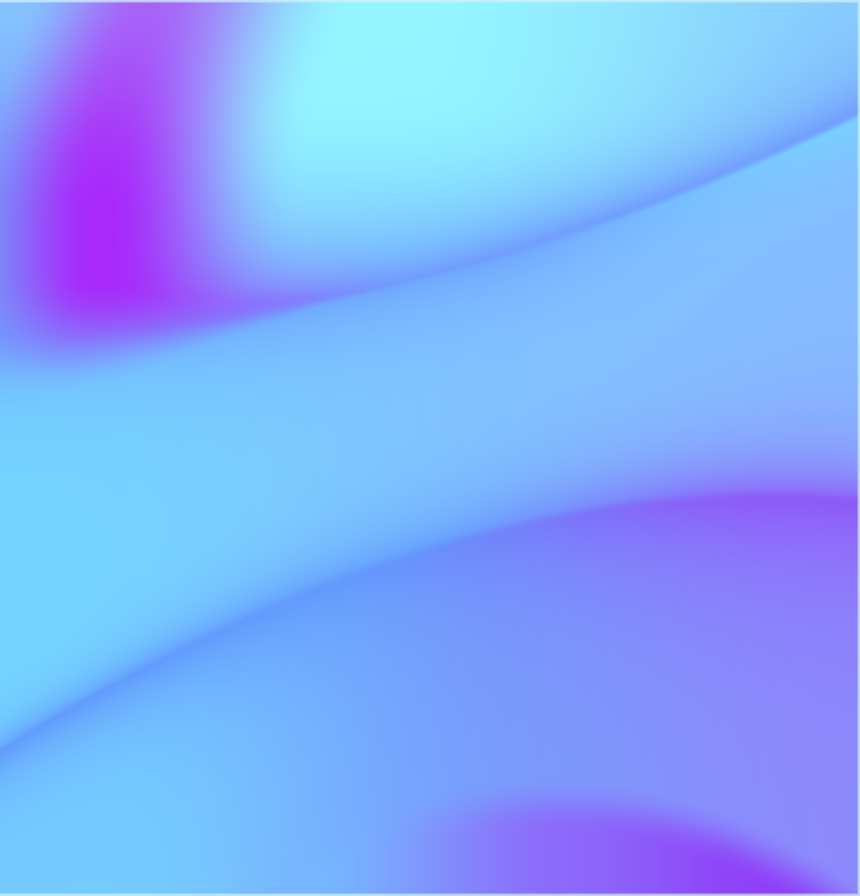
Write a WebGL 1 fragment shader that draws this background.

```glsl
precision highp float;

uniform vec2 u_resolution;

const vec3 CYAN = vec3(0.58, 0.96, 1.00);
const vec3 AQUA = vec3(0.46, 0.83, 1.00);
const vec3 SKY = vec3(0.52, 0.76, 1.00);
const vec3 AZURE = vec3(0.38, 0.60, 0.99);
const vec3 PERIWINKLE = vec3(0.55, 0.54, 0.99);
const vec3 VIOLET = vec3(0.56, 0.34, 0.97);
const vec3 PURPLE = vec3(0.66, 0.16, 0.98);
const vec3 PALE = vec3(0.82, 0.94, 1.00);

// Heights of the three fold lines
float upperFold(float x) {
  return 0.622 + x * (0.03 + 0.22 * x);
}

float middleFold(float x) {
  return 0.162 + x * (0.60 - x * (0.27 + 0.05 * x));
}

float lowerFold(float x) {
  float offset = x - 0.63;
  return 0.104 - 0.9 * offset * offset;
}

// Shade that fades away from a fold
float falloff(float distanceToFold, float width) {
  return exp(-max(distanceToFold, 0.0) / width);
}

float blendAcross(float signedDistance, float width) {
  return smoothstep(-width, width, signedDistance);
}

// Bright pool wrapped by a curved purple stripe
vec3 topSheet(vec2 p, float height) {
  float bend = max(p.y - 0.75, 0.0);
  float x = p.x - 0.9 * bend * bend;
  vec3 stripe = mix(PURPLE, vec3(0.65, 0.40, 0.97), smoothstep(0.76, 1.02, p.y));
  vec3 rim = mix(stripe, vec3(0.44, 0.60, 0.99), smoothstep(0.14, 0.50, x));
  vec3 leftSide = mix(vec3(0.47, 0.56, 0.98), SKY, smoothstep(0.75, 1.0, p.y));
  rim = mix(leftSide, rim, smoothstep(-0.03, 0.11, x));
  vec3 pool = mix(CYAN, vec3(0.53, 0.80, 0.99), smoothstep(0.48, 1.05, p.x));
  pool = mix(vec3(0.48, 0.82, 1.0), pool, smoothstep(0.65, 0.90, p.y));
  float inside = smoothstep(0.12, 0.36, x) * (1.0 - falloff(height, 0.045));
  return mix(rim, pool, inside);
}

// Broad pale ribbon with darker folds above and below
vec3 middleSheet(vec2 p, float underUpper, float aboveMiddle) {
  vec3 color = mix(AQUA, SKY, smoothstep(0.0, 0.75, p.x));
  color = mix(color, vec3(0.53, 0.71, 1.0), 0.6 * smoothstep(0.65, 1.0, p.x));
  vec3 topShade = mix(vec3(0.43, 0.63, 0.99), AQUA, smoothstep(0.55, 1.0, p.x));
  color = mix(color, topShade, 0.85 * falloff(underUpper, 0.055));
  vec3 baseShade = mix(AZURE, VIOLET, smoothstep(0.45, 0.95, p.x));
  float width = mix(0.025, 0.048, smoothstep(0.0, 0.6, p.x));
  return mix(color, baseShade, 0.85 * falloff(aboveMiddle, width));
}

// Blue to periwinkle slope
vec3 bottomSheet(vec2 p, float underMiddle) {
  vec3 color = mix(vec3(0.46, 0.80, 1.0), vec3(0.47, 0.62, 0.99),
                   smoothstep(0.12, 0.60, p.x));
  color = mix(color, PERIWINKLE, smoothstep(0.50, 1.0, p.x));
  vec3 shade = mix(AZURE, VIOLET, smoothstep(0.35, 0.92, p.x));
  float width = mix(0.04, 0.085, smoothstep(0.0, 0.5, p.x));
  return mix(color, shade, falloff(underMiddle, width));
}

// Violet hill in the lower right
vec3 hillSheet(vec2 p) {
  vec3 color = mix(vec3(0.46, 0.72, 1.0), vec3(0.55, 0.41, 0.98),
                   smoothstep(0.34, 0.68, p.x));
  return mix(color, vec3(0.56, 0.25, 0.97), smoothstep(0.65, 0.90, p.x));
}

void main() {
  vec2 p = gl_FragCoord.xy / u_resolution;
  float upper = p.y - upperFold(p.x);
  float middle = p.y - middleFold(p.x);
  float lower = p.y - lowerFold(p.x);

  // Stack the sheets from bottom to top
  vec3 color = bottomSheet(p, -middle);
  float hillBlur = mix(0.025, 0.035, p.x);
  color = mix(hillSheet(p), color, blendAcross(lower, hillBlur));
  color = mix(color, middleSheet(p, -upper, middle), blendAcross(middle, 0.007));
  float upperBlur = mix(0.075, 0.006, smoothstep(0.0, 0.42, p.x));
  color = mix(color, topSheet(p, upper), blendAcross(upper, upperBlur));

  // Thin pale border on the top, right and bottom
  float edge = min(min(p.y, 1.0 - p.y), 1.0 - p.x);
  color = mix(color, PALE, 0.8 * (1.0 - smoothstep(0.001, 0.004, edge)));
  gl_FragColor = vec4(color, 1.0);
}
```
